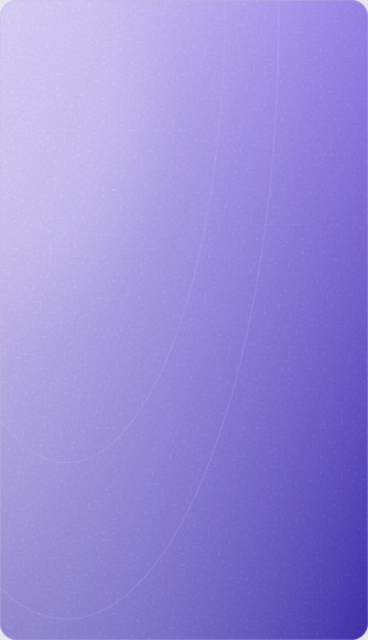
Reproduce this background procedurally as a Shadertoy shader.

```glsl
// A rounded violet card: a smooth three-by-three colour blend with a pale
// glow at the upper left, two thin elliptical arcs and fine frosted grain.
// Lengths are in canvas widths; the blend and glow use 0..1 coordinates.

const vec3 PAPER = vec3(0.90, 0.90, 0.94);
const vec3 GLOW_COLOUR = vec3(0.84, 0.81, 0.95);
const vec3 ARC_COLOUR = vec3(0.82, 0.77, 0.98);

// Quadratic curve through a, b and c at t = 0, 0.5 and 1.
vec3 ramp(vec3 a, vec3 b, vec3 c, float t) {
    return a * (1.0 - t) * (1.0 - 2.0 * t)
         + b * 4.0 * t * (1.0 - t)
         + c * t * (2.0 * t - 1.0);
}

vec2 hashGradient(vec2 cell) {
    vec3 h = fract(cell.xyx * vec3(0.1031, 0.1030, 0.0973));
    h += dot(h, h.yzx + 33.33);
    float angle = 6.2832 * fract((h.x + h.y) * h.z);
    return vec2(cos(angle), sin(angle));
}

float gradientNoise(vec2 p) {
    vec2 i = floor(p), f = fract(p);
    vec2 w = f * f * f * (f * (f * 6.0 - 15.0) + 10.0);
    vec2 e = vec2(1.0, 0.0);
    float low = mix(dot(hashGradient(i), f),
                    dot(hashGradient(i + e), f - e), w.x);
    float high = mix(dot(hashGradient(i + e.yx), f - e.yx),
                     dot(hashGradient(i + 1.0), f - 1.0), w.x);
    return mix(low, high, w.y);
}

// First-order distance to an ellipse outline.
float ellipseDistance(vec2 p, vec2 radii) {
    vec2 q = p / radii;
    float k = length(q);
    return (k - 1.0) * k / max(length(q / radii), 0.0001);
}

float roundedBox(vec2 p, vec2 halfSize, float radius) {
    vec2 q = abs(p) - halfSize + radius;
    return length(max(q, 0.0)) + min(max(q.x, q.y), 0.0) - radius;
}

float arcLine(vec2 p, vec2 radii, float halfWidth, float pixel) {
    float d = abs(ellipseDistance(p, radii));
    return 1.0 - smoothstep(halfWidth - 0.5 * pixel, halfWidth + pixel, d);
}

vec3 background(vec2 uv) {
    // Each column runs from bottom to top.
    vec3 left = ramp(vec3(0.57, 0.53, 0.81), vec3(0.73, 0.69, 0.90),
                     vec3(0.82, 0.79, 0.95), uv.y);
    vec3 middle = ramp(vec3(0.47, 0.42, 0.77), vec3(0.60, 0.55, 0.86),
                       vec3(0.73, 0.68, 0.93), uv.y);
    vec3 right = ramp(vec3(0.25, 0.18, 0.66), vec3(0.43, 0.36, 0.78),
                      vec3(0.59, 0.51, 0.90), uv.y);
    vec3 colour = ramp(left, middle, right, uv.x);

    float reach = length((uv - vec2(0.08, 0.84)) / vec2(0.39, 0.36));
    float glow = 1.0 - smoothstep(0.45, 1.12, reach);
    return mix(colour, GLOW_COLOUR, 0.33 * glow);
}

void mainImage(out vec4 fragColor, in vec2 fragCoord) {
    vec2 uv = fragCoord / iResolution.xy;
    vec2 p = fragCoord / iResolution.x;
    vec2 size = vec2(1.0, iResolution.y / iResolution.x);
    float pixel = 1.0 / iResolution.x;

    vec3 colour = background(uv);

    // Frosted grain: an even texture with sparse pale flecks
    float grain = gradientNoise(p * 150.0);
    float flecks = smoothstep(0.15, 0.6, gradientNoise(p * 105.0 + 17.0));
    colour += 0.020 * grain + 0.028 * flecks - 0.003;

    // Two faint arcs hanging from the top edge
    vec2 fromTop = p - vec2(0.182, size.y);
    float inner = arcLine(fromTop, vec2(0.430, 1.257), 0.0013, pixel);
    float outer = arcLine(fromTop + vec2(0.0, 0.045), vec2(0.575, 1.637),
                          0.0013, pixel);
    colour = mix(colour, ARC_COLOUR, 0.14 * max(inner, outer));

    // Rounded card corners
    float edge = roundedBox(p - 0.5 * size, 0.5 * size, 0.046);
    float rim = 1.0 - smoothstep(0.0, 0.005, abs(edge));
    colour = mix(colour, vec3(0.76, 0.74, 0.84), 0.3 * rim);
    colour = mix(colour, PAPER, smoothstep(-0.5 * pixel, pixel, edge));

    fragColor = vec4(clamp(colour, 0.0, 1.0), 1.0);
}
```
